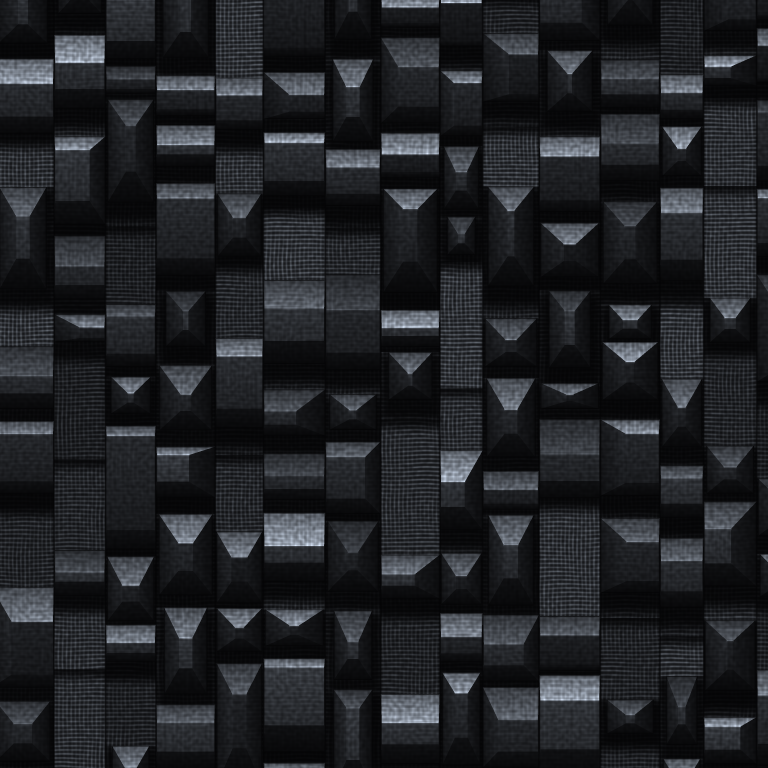
Write a Shadertoy shader that draws this pattern.

```glsl
// Dark relief wall: columns of bevelled blocks and hipped prisms over woven panels, lit from above.

const float COLUMNS = 14.0;        // columns across the canvas
const float ROWS = 9.6;            // mean slots per column
const float COLUMN_JITTER = 0.28;  // irregularity of column widths
const float ROW_JITTER = 0.78;     // irregularity of slot heights
const float PANEL_SHARE = 0.17;    // slots holding only a woven panel
const float HIP_SHARE = 0.32;      // slots holding a hipped prism
const float SKEW_SHARE = 0.14;     // slots holding a one-sided bevel
const float THREADS = 185.0;       // woven threads across the canvas
const float GRAIN_SCALE = 170.0;
const float GRAIN_AMOUNT = 0.45;
const float SHADOW_LENGTH = 0.034;
const float SEAM = 0.0022;         // width of dark seams
const vec3 STEEL_TINT = vec3(0.94, 1.0, 1.08);
const vec3 BLACK_LEVEL = vec3(0.012, 0.012, 0.016);
const int SAMPLES = 3;             // edge smoothing, per axis
const float TAU = 6.2831853;

float hash(vec2 p) {
    vec3 q = fract(p.xyx * vec3(0.1031, 0.1030, 0.0973));
    q += dot(q, q.yzx + 33.33);
    return fract((q.x + q.y) * q.z);
}

float cornerSlope(vec2 cell, vec2 offset) {
    float angle = TAU * hash(cell);
    return dot(vec2(cos(angle), sin(angle)), offset);
}

float gradientNoise(vec2 p) {
    vec2 i = floor(p), f = p - i;
    vec2 w = f * f * f * (f * (f * 6.0 - 15.0) + 10.0);
    vec2 e = vec2(1.0, 0.0);
    float low = mix(cornerSlope(i, f), cornerSlope(i + e, f - e), w.x);
    float high = mix(cornerSlope(i + e.yx, f - e.yx), cornerSlope(i + 1.0, f - 1.0), w.x);
    return mix(low, high, w.y);
}

float boundary(float k, float seed, float jitter) {
    return k + jitter * (hash(vec2(k, seed)) - 0.5);
}

// Jittered interval around u: low end, high end, index.
vec3 interval(float u, float seed, float jitter) {
    float k = floor(u + 0.5);
    if (u < boundary(k, seed, jitter)) k -= 1.0;
    return vec3(boundary(k, seed, jitter), boundary(k + 1.0, seed, jitter), k);
}

// Two crossing sets of threads whose balance drifts over the cloth.
float weave(vec2 uv) {
    float drift = gradientNoise(uv * 19.0);
    vec2 thread = 0.5 + 0.5 * sin(TAU * (uv * THREADS + 0.5 * drift));
    thread *= thread;
    return 0.4 + 1.1 * mix(thread.y, thread.x, clamp(0.35 + 0.7 * drift, 0.0, 1.0));
}

// Brightness of a frustum; inset holds bevel widths: left, right, bottom, top.
float frustum(vec2 uv, vec2 lo, vec2 hi, vec4 inset, float faceTone, float topTone) {
    vec4 gap = vec4(uv.x - lo.x, hi.x - uv.x, uv.y - lo.y, hi.y - uv.y);
    vec4 rise = gap / inset;
    float lowest = min(min(rise.x, rise.y), min(rise.z, rise.w));
    float height = (uv.y - lo.y) / (hi.y - lo.y);
    float tone = faceTone * mix(0.6, 1.2, height);
    if (lowest < 1.0) {
        if (lowest == rise.w) tone = topTone * mix(0.62, 1.12, rise.w);
        else if (lowest == rise.z) tone = mix(0.02, 0.05, rise.z);
        else if (lowest == rise.x) tone = mix(0.07, 0.13, rise.x) * mix(0.7, 1.2, height);
        else tone = mix(0.035, 0.08, rise.y);
    }
    // Worn highlight along the ridge of the top bevel.
    float ridge = 1.0 - smoothstep(0.0, 0.0022, abs(gap.w - inset.w));
    tone += 0.13 * ridge * step(0.96, min(rise.x, rise.y)) * topTone / 0.5;
    float rim = min(min(gap.x, gap.y), min(gap.z, gap.w));
    return tone * mix(0.25, 1.0, smoothstep(0.0, SEAM, rim));
}

float wallTone(vec2 uv) {
    vec3 column = interval(uv.x * COLUMNS + 0.1, 3.0, COLUMN_JITTER);
    vec3 row = interval(uv.y * ROWS, column.z + 27.0, ROW_JITTER);
    vec2 lo = vec2((column.x - 0.1) / COLUMNS, row.x / ROWS);
    vec2 hi = vec2((column.y - 0.1) / COLUMNS, row.y / ROWS);
    vec2 id = vec2(column.z, row.z) + 40.0;
    float kind = hash(id), a = hash(id + 71.3), b = hash(id + 137.7), c = hash(id + 211.9);
    vec2 size = hi - lo;
    float grain = 1.0 + GRAIN_AMOUNT * gradientNoise(uv * GRAIN_SCALE);
    float cloth = weave(uv);

    // Woven bed with seams at the column edges.
    float seam = smoothstep(0.0, SEAM, min(uv.x - lo.x, hi.x - uv.x));
    float bed = mix(0.13, 0.23, a) * cloth * grain * mix(0.3, 1.0, seam);
    if (kind < PANEL_SHARE)
        return bed * mix(0.2, 1.0, smoothstep(0.0, SHADOW_LENGTH * 0.6, hi.y - uv.y));

    // Block proportions: plain plate, hipped prism or one-sided bevel.
    lo.y += size.y * mix(0.05, 0.3, b);
    float tall = hi.y - lo.y;
    vec4 inset = vec4(0.0015, 0.0015, tall * mix(0.08, 0.32, c), min(tall * 0.48, mix(0.01, 0.047, a)));
    float topTone = mix(0.22, 0.58, hash(id + 313.1));
    if (kind > 1.0 - HIP_SHARE) {
        float margin = size.x * mix(0.02, 0.17, c * c);
        lo.x += margin;
        hi.x -= margin;
        inset = vec4(vec2(mix(0.32, 0.46, b) * (hi.x - lo.x)), tall * 0.3, min(tall * 0.45, mix(0.024, 0.045, a)));
    } else if (kind > 1.0 - HIP_SHARE - SKEW_SHARE) {
        float slant = size.x * mix(0.25, 0.5, b);
        if (c < 0.5) inset.x = slant; else inset.y = slant;
    }

    // Shadow cast downwards onto the bed.
    vec2 drop = vec2(0.002, -0.014);
    float away = length(max(max(lo + drop - uv, uv - hi - drop), 0.0));
    bed *= mix(0.12, 1.0, smoothstep(0.0, SHADOW_LENGTH, away));
    vec2 inside = step(lo, uv) * step(uv, hi);
    if (inside.x * inside.y < 0.5) return bed;
    float block = frustum(uv, lo, hi, inset, mix(0.09, 0.2, c), topTone);
    return block * grain * mix(1.0, cloth + 0.2, 0.22);
}

void mainImage(out vec4 fragColor, in vec2 fragCoord) {
    float tone = 0.0;
    for (int j = 0; j < SAMPLES; j++)
        for (int i = 0; i < SAMPLES; i++) {
            vec2 shift = (vec2(i, j) + 0.5) / float(SAMPLES) - 0.5;
            tone += wallTone((fragCoord + shift) / iResolution.y);
        }
    tone /= float(SAMPLES * SAMPLES);
    fragColor = vec4(BLACK_LEVEL + STEEL_TINT * tone, 1.0);
}
```
